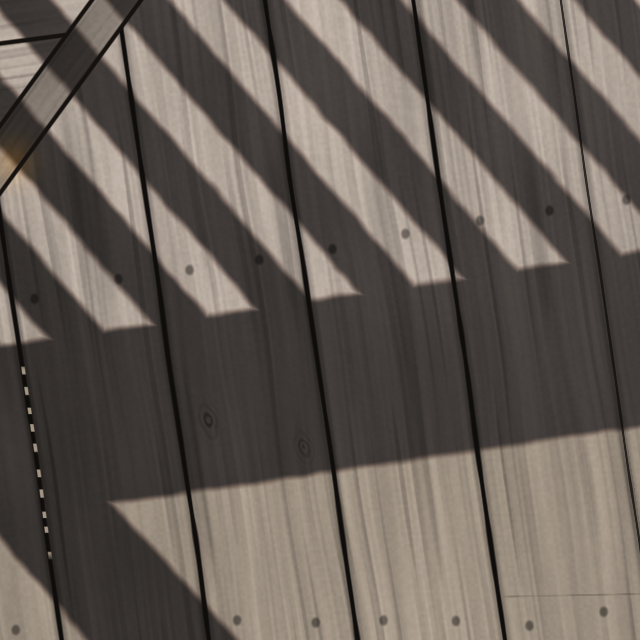
A WebGL 1 fragment shader for this texture:

```glsl
precision highp float;
// Weathered deck boards crossed by slanted railing shadows, with a diagonal trim plank.
uniform vec2 u_resolution;

float hash(vec2 p) {
  return fract(sin(dot(p, vec2(127.1, 311.7))) * 4375.85);
}

float noise(vec2 p) {
  vec2 i = floor(p), f = fract(p);
  f = f * f * (3.0 - 2.0 * f);
  return mix(mix(hash(i), hash(i + vec2(1, 0)), f.x),
             mix(hash(i + vec2(0, 1)), hash(i + vec2(1, 1)), f.x), f.y);
}

// Soft mask, 1 inside the given half width
float line(float d, float halfWidth) {
  return 1.0 - smoothstep(halfWidth * 0.5, halfWidth * 1.5, abs(d));
}

// Positive where sunlight reaches the deck
float sunDistance(vec2 p) {
  float s = p.x - 0.86 * p.y - 0.082;
  float slat = abs(mod(s + 0.0488, 0.1823) - 0.0911);
  float bars = min((0.0423 - slat) * 0.76, 0.541 - 0.149 * p.x - p.y);
  float floorSun = min(p.y - 0.8135 + 0.147 * p.x,
                       (p.x - 0.1758 - 0.93 * (p.y - 0.7878)) * 0.73);
  float cornerSun = (0.85 * (p.y - 0.84) - p.x) * 0.76;
  return max(bars, max(floorSun, cornerSun));
}

// Ripples of grain around a knot
float knot(vec2 p, vec2 center) {
  vec2 q = p - center;
  q.x -= 0.25 * q.y;
  float r = length(q * vec2(1.4, 0.8));
  float rings = 0.5 + 0.5 * sin(r * 600.0 + 5.0 * noise(p * 60.0));
  return rings * exp(-r * r * 3500.0);
}

// A pair of nail heads per board along one row
float nails(vec2 p, float board, float rowY, float slope) {
  float mask = 0.0;
  for (int i = 0; i < 2; i++) {
    vec2 id = vec2(board, float(i) + rowY * 9.0);
    float across = board + 0.2 + 0.5 * float(i) + 0.1 * (hash(id) - 0.5);
    float x = across * 0.2309 - 0.0482 + 0.145 * rowY;
    x /= 1.0 + 0.145 * slope;
    vec2 c = vec2(x, rowY - slope * x + 0.022 * (hash(id + 3.0) - 0.5));
    mask = max(mask, 1.0 - smoothstep(0.004, 0.010, length((p - c) * vec2(1.1, 0.9))));
  }
  return mask;
}

void main() {
  vec2 p = gl_FragCoord.xy / u_resolution;
  p.y = 1.0 - p.y; // y runs downward from here

  // Board layout
  float across = (p.x - 0.145 * p.y + 0.0482) / 0.2309;
  across += 0.012 * (noise(vec2(p.y * 7.0, floor(across + 0.5))) - 0.5);
  float board = floor(across);
  float joint = floor(across + 0.5);
  float trim = p.y + 1.37 * p.x;
  float onDeck = smoothstep(0.300, 0.304, trim);
  float onTrim = smoothstep(0.195, 0.199, trim) * (1.0 - onDeck);

  // Grain coordinates follow each plank
  vec2 g = vec2(across, p.y);
  if (trim < 0.302) g = vec2(trim * 2.6 + 8.0, p.x - p.y);
  if (trim < 0.197) g = vec2(p.y * 4.3 + p.x * 0.6 + 15.0, p.x);
  g.x += 0.06 * (noise(vec2(g.x * 3.0, g.y * 4.0)) - 0.5);
  float id = floor(g.x);
  float broad = noise(vec2(g.x * 9.0, g.y * 2.0 + id * 7.0));
  float fine = noise(vec2(g.x * 48.0, g.y * 4.0 + id * 5.0));
  float streak = smoothstep(0.64, 0.92, noise(vec2(g.x * 24.0, g.y * 2.6 + id * 11.0)));
  float speck = noise(p * 210.0);
  float blotch = noise(p * vec2(9.0, 7.0));

  // Sun and shade
  vec2 wobble = vec2(noise(p * 38.0), noise(p * 38.0 + 40.0)) - 0.5;
  float d = sunDistance(p + 0.004 * wobble);
  float lit = smoothstep(-0.007, 0.007, d);
  vec3 sun = mix(vec3(0.715, 0.665, 0.62), vec3(0.635, 0.585, 0.525), smoothstep(0.45, 0.7, p.y));
  float shadeMix = clamp(0.2 + 0.8 * p.x - 0.5 * (p.y - 0.4) + 0.3 * (blotch - 0.5), 0.0, 1.0);
  vec3 shade = mix(vec3(0.215, 0.198, 0.188), vec3(0.29, 0.268, 0.256), shadeMix);
  vec3 color = mix(shade, sun, lit);
  color += lit * (1.0 - lit) * vec3(0.09, 0.0, -0.02);
  color = mix(color, color * 0.72 + vec3(0.04, 0.035, 0.03), onTrim);

  // Wood surface
  float tone = 0.98 + 0.07 * (hash(vec2(id, 4.0)) - 0.5);
  tone += 0.12 * (broad - 0.5) + 0.13 * (fine - 0.5) + 0.05 * (speck - 0.5);
  tone += 0.05 * (blotch - 0.5) - 0.15 * streak;
  tone -= 0.42 * (knot(p, vec2(0.326, 0.658)) + 0.6 * knot(p, vec2(0.474, 0.697)));
  color *= tone;
  float stain = exp(-dot(p - vec2(0.02, 0.255), p - vec2(0.02, 0.255)) * 900.0);
  color += stain * vec3(0.12, 0.06, -0.02);

  // Nails and a faint cross seam
  float nail = max(nails(p, board, 0.471, 0.155), nails(p, board, 0.985, 0.02) * lit);
  color *= 1.0 - 0.42 * nail * onDeck;
  float seam = line(p.y - 0.948 + 0.02 * p.x, 0.0015) * smoothstep(0.78, 0.80, p.x);
  color *= 1.0 - 0.25 * seam * noise(p * 50.0);

  // Dark gaps between planks
  float thin = step(3.5, joint);
  float gapWidth = mix(0.0036, 0.0019, thin) * (0.8 + 0.4 * noise(vec2(p.y * 25.0, joint)));
  float gapDist = (across - joint) * 0.2309;
  float gap = line(gapDist, gapWidth) * onDeck * mix(1.0, 0.75, thin);
  color *= 1.0 - 0.2 * line(gapDist, 0.009) * onDeck;
  color = mix(color, vec3(0.06, 0.05, 0.045), gap);
  float trimEdge = max(line((trim - 0.197) * 0.59, 0.0033), line((trim - 0.302) * 0.59, 0.0033));
  float sideGap = line(p.y - 0.068 + 0.13 * p.x, 0.0035) * (1.0 - step(0.197, trim));
  color = mix(color, vec3(0.08, 0.065, 0.055), max(trimEdge, sideGap));

  // Sun glints showing through the leftmost gap
  float dash = smoothstep(0.1, 0.6, sin(p.y * 196.0 + 3.0 * noise(vec2(p.y * 30.0, 2.0))));
  dash *= smoothstep(0.56, 0.58, p.y) * (1.0 - smoothstep(0.86, 0.88, p.y));
  dash *= line(gapDist - 0.001, 0.0028) * (1.0 - step(0.5, abs(joint)));
  color = mix(color, vec3(0.74, 0.68, 0.60), dash * 0.85);

  gl_FragColor = vec4(clamp(color, 0.0, 1.0), 1.0);
}
```
